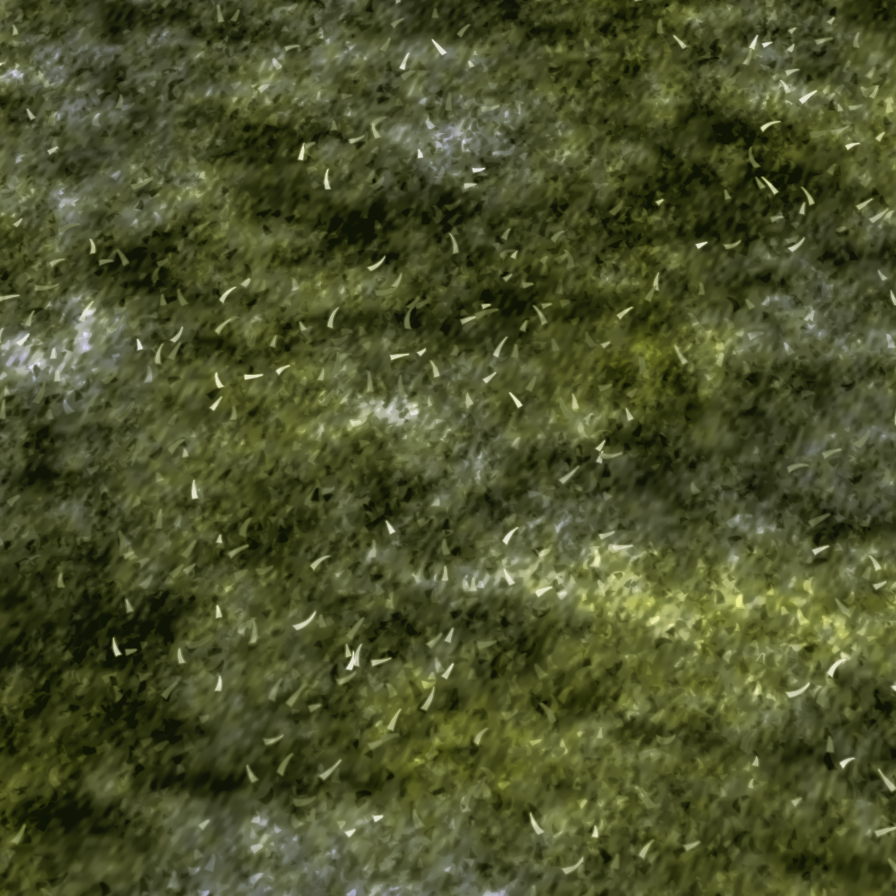
Give the GLSL for this texture, as a WebGL 1 fragment shader.

```glsl
precision highp float;
// Rough meadow turf seen at a slant: shaded hollows, short blades and scattered pale straw.
uniform vec2 u_resolution;

// Tones run in deviations from the middle brightness.
const float HOLLOW_GAIN = 3.9;
const float TUFT_GAIN = 1.9;
const float BLADE_GAIN = 2.5;
const float GRAIN_GAIN = 1.5;
const float STRAW_DENSITY = 0.30;
const float SOFTNESS = 0.0022;   // edge blur, in canvas heights
const float LEAN = 0.40;         // mean blade tilt to the right, radians
const float SPREAD = 2.1;        // range of blade tilts

const vec3 DEEP   = vec3(0.06, 0.08, 0.02);
const vec3 SHADE  = vec3(0.16, 0.18, 0.05);
const vec3 MOSS   = vec3(0.25, 0.27, 0.12);
const vec3 GRASS  = vec3(0.34, 0.36, 0.19);
const vec3 LIGHT  = vec3(0.45, 0.48, 0.30);
const vec3 STRAW  = vec3(0.69, 0.71, 0.55);
const vec3 GLINT  = vec3(0.90, 0.90, 0.80);

float hash(vec2 p) {
  vec3 v = fract(p.xyx * 0.1031);
  v += dot(v, v.yzx + 33.33);
  return fract((v.x + v.y) * v.z);
}

float noise(vec2 p) {
  vec2 i = floor(p), f = fract(p);
  f = f * f * (3.0 - 2.0 * f);
  return mix(mix(hash(i), hash(i + vec2(1.0, 0.0)), f.x),
             mix(hash(i + vec2(0.0, 1.0)), hash(i + 1.0), f.x), f.y);
}

// Layer of overlapping curved blades: x = random tone 0..1, y = coverage.
// halfSize is half width and half length in cells.
vec2 bladeLayer(vec2 p, float cells, vec2 halfSize, float density, float seed) {
  vec2 g = p * cells, base = floor(g), result = vec2(0.5, 0.0);
  float soft = SOFTNESS * cells;
  for (int j = 1; j >= -1; j--) {
    for (int i = -1; i <= 1; i++) {
      vec2 id = base + vec2(float(i), float(j));
      vec2 key = id + seed;
      float clump = 2.0 * smoothstep(0.25, 0.8, noise(key * 0.23));
      float present = step(hash(key + 11.3), density * clump);
      vec2 d = g - id - vec2(hash(key + 3.1), hash(key + 7.7));
      float angle = LEAN + SPREAD * (hash(key + 19.9) - 0.5);
      vec2 dir = vec2(sin(angle), cos(angle));
      float along = dot(d, dir);
      float bend = (hash(key + 23.7) - 0.5) * 1.4;
      float across = dot(d, vec2(dir.y, -dir.x)) + bend * along * along;
      float len = halfSize.y * mix(0.35, 1.0, hash(key + 29.1));
      float width = halfSize.x * (1.0 - 0.5 * along / len);
      float cover = present
        * (1.0 - smoothstep(width - soft, width + soft, abs(across)))
        * (1.0 - smoothstep(len - soft, len + soft, abs(along)));
      result.x = mix(result.x, hash(key + 37.3), cover);
      result.y = max(result.y, cover);
    }
  }
  return result;
}

// Colour ramp from deep shadow to sunlit straw.
vec3 turfColour(float tone) {
  vec3 c = mix(DEEP, SHADE, smoothstep(-1.75, -0.85, tone));
  c = mix(c, MOSS, smoothstep(-0.95, -0.15, tone));
  c = mix(c, GRASS, smoothstep(-0.25, 0.6, tone));
  c = mix(c, LIGHT, smoothstep(0.5, 1.5, tone));
  c = mix(c, STRAW, smoothstep(1.4, 2.4, tone));
  return mix(c, GLINT, smoothstep(2.4, 3.3, tone));
}

void main() {
  vec2 uv = gl_FragCoord.xy / u_resolution.y;
  // Foreshortening: everything shrinks towards the top.
  vec2 q = vec2((uv.x - 0.5) * (1.0 + 0.3 * uv.y), uv.y + 0.25 * uv.y * uv.y) + 5.0;

  // Wide, flat hollows with ragged edges.
  vec2 ragged = q + 0.022 * vec2(noise(q * 31.0), noise(q * 27.0 + 40.0));
  float hollow = 0.6 * noise(ragged * vec2(3.6, 9.5) + 2.7)
               + 0.4 * noise(ragged * vec2(8.0, 21.0) + 61.0) - 0.5;
  float tuft = noise(q * vec2(23.0, 31.0) + 17.0) - 0.5;

  // Fine grain, sheared along the lean of the grass.
  vec2 sheared = vec2(q.x - LEAN * q.y, q.y);
  float grain = noise(sheared * vec2(140.0, 95.0)) - 0.5;

  // Two sizes of green blades.
  vec2 coarse = bladeLayer(q, 52.0, vec2(0.20, 0.62), 2.0, 101.0);
  vec2 fine = bladeLayer(q, 84.0, vec2(0.25, 0.65), 1.2, 307.0);
  float blade = mix(coarse.x, fine.x, 0.6 * fine.y) - 0.5;

  float tone = HOLLOW_GAIN * hollow + TUFT_GAIN * tuft
             + BLADE_GAIN * blade + GRAIN_GAIN * grain;

  // Sparse dry straw over the green.
  vec2 straw = bladeLayer(q, 25.0, vec2(0.075, 0.42), STRAW_DENSITY, 523.0);
  float strawTone = mix(0.8, 3.3, straw.x) + 1.2 * hollow + 0.8 * grain;
  tone = mix(tone, max(tone, strawTone), straw.y);

  // Patches drift between yellow-green and grey-green.
  float warmth = noise(q * vec2(4.0, 6.0) + 83.0) + 0.5 * noise(q * 48.0 + 9.0) - 0.75;
  warmth *= 1.0 - 0.7 * straw.y;
  vec3 colour = turfColour(tone) * (1.0 + warmth * vec3(0.06, 0.08, -0.65));
  gl_FragColor = vec4(colour, 1.0);
}
```
